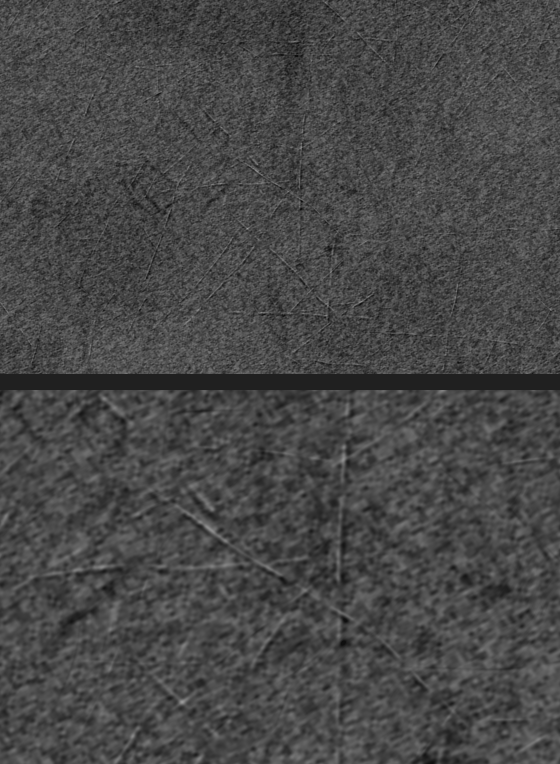
Top: the whole. Bottom: its middle third, enlarged.
Reproduce this texture procedurally as a Shadertoy shader.

```glsl
// Dark scuffed hide: charcoal sheet with fine grain, wrinkles and soft creases.
// Layered value noise gives grain and relief; looped bent strokes, each lit on
// one side and shaded on the other, give long scratches, short nicks and folds.

const vec3 BASE_GREY = vec3(0.277);

float hash(vec2 p) {
    vec3 q = fract(p.xyx * 0.1031);
    q += dot(q, q.yzx + 33.33);
    return fract((q.x + q.y) * q.z);
}

float noise(vec2 p) {
    vec2 cell = floor(p), f = fract(p);
    f = f * f * (3.0 - 2.0 * f);
    float low = mix(hash(cell), hash(cell + vec2(1, 0)), f.x);
    float high = mix(hash(cell + vec2(0, 1)), hash(cell + vec2(1, 1)), f.x);
    return mix(low, high, f.y);
}

vec2 rotate(vec2 p, float angle) {
    float c = cos(angle), s = sin(angle);
    return vec2(c * p.x + s * p.y, c * p.y - s * p.x);
}

float fbm(vec2 p) {
    float sum = 0.0, weight = 0.5;
    for (int i = 0; i < 4; i++) {
        sum += weight * noise(p);
        p = rotate(p, 0.6) * 2.1 + 7.3;
        weight *= 0.5;
    }
    return sum;
}

float bell(float d, float width) {
    return exp(-d * d / (width * width));
}

// Coordinates along and across a bent, slightly wavering stroke
vec2 strokeSpace(vec2 p, vec2 centre, float angle, float bend, float seed) {
    vec2 q = rotate(p - centre, angle);
    q.y += bend * q.x * q.x + 0.012 * (noise(vec2(q.x * 14.0, seed)) - 0.5);
    return q;
}

// Bright ridge with a shadow below it, broken up along its length
float scratch(vec2 q, float halfLength, float width, float seed) {
    float ends = 1.0 - smoothstep(0.5, 1.0, abs(q.x) / halfLength);
    float broken = smoothstep(0.2, 0.75, noise(vec2(q.x * 55.0, seed + 9.0)));
    return ends * broken * (bell(q.y, width) - 0.75 * bell(q.y + 2.2 * width, 1.3 * width));
}

// Mostly rising diagonals, some near level, a few falling or steep
float strokeAngle(float pick, float vary) {
    if (pick < 0.5) return mix(0.5, 1.15, vary);
    if (pick < 0.78) return mix(-0.1, 0.2, vary);
    if (pick < 0.9) return mix(-0.95, -0.45, vary);
    return mix(1.2, 1.65, vary);
}

float longScratches(vec2 p, float aspect, float pixel) {
    float sum = 0.0;
    for (int i = 0; i < 38; i++) {
        float seed = float(i) * 3.17 + 1.0;
        vec2 centre = vec2(hash(vec2(seed, 1)) * aspect, hash(vec2(seed, 2)));
        float angle = strokeAngle(hash(vec2(seed, 3)), hash(vec2(seed, 4)));
        float bend = 0.9 * (hash(vec2(seed, 5)) - 0.5);
        float halfLength = mix(0.1, 0.38, hash(vec2(seed, 6)));
        float width = max(mix(0.0011, 0.0024, hash(vec2(seed, 7))), 0.6 * pixel);
        vec2 q = strokeSpace(p, centre, angle, bend, seed);
        sum += scratch(q, halfLength, width, seed) * mix(0.4, 1.0, hash(vec2(seed, 8)));
    }
    return sum;
}

// One short stroke per grid cell; neighbours are visited so none is cut off
float nicks(vec2 p, float size, float pixel, float layer) {
    vec2 home = floor(p / size);
    float sum = 0.0;
    for (int y = -1; y <= 1; y++)
    for (int x = -1; x <= 1; x++) {
        vec2 cell = home + vec2(x, y);
        float seed = hash(cell + layer * 31.0) * 90.0;
        vec2 centre = (cell + vec2(hash(vec2(seed, 1)), hash(vec2(seed, 2)))) * size;
        float angle = strokeAngle(hash(vec2(seed, 3)), hash(vec2(seed, 4)));
        vec2 q = strokeSpace(p, centre, angle, 2.0 * (hash(vec2(seed, 5)) - 0.5), seed);
        float strength = hash(vec2(seed, 6)) * 1.6 - 0.6;
        sum += strength * scratch(q, size * 0.9, max(0.0012, 0.6 * pixel), seed);
    }
    return sum;
}

// Ragged dark folds gathered around one worn spot
float folds(vec2 p, vec2 spot, float spread, float layer) {
    float sum = 0.0;
    for (int i = 0; i < 7; i++) {
        float seed = float(i) * 5.3 + layer * 47.0;
        vec2 offset = vec2(hash(vec2(seed, 1)), hash(vec2(seed, 2))) - 0.5;
        float angle = mix(-1.0, 1.1, hash(vec2(seed, 3)));
        vec2 q = strokeSpace(p, spot + offset * spread, angle, 3.0 * offset.x, seed);
        float halfLength = mix(0.04, 0.13, hash(vec2(seed, 4)));
        float taper = 1.0 - smoothstep(0.2, 1.0, abs(q.x) / halfLength);
        float ragged = 0.3 + noise(p * 90.0 + seed);
        sum += taper * ragged * (bell(q.y, 0.006) - 0.5 * bell(q.y - 0.009, 0.004));
    }
    return sum;
}

void mainImage(out vec4 fragColor, in vec2 fragCoord) {
    float pixel = 1.0 / iResolution.y;
    float aspect = iResolution.x * pixel;
    vec2 p = fragCoord * pixel;
    vec2 warp = vec2(fbm(p * 4.0), fbm(p * 4.0 + 19.0)) - 0.47;

    // Cloudy wear, a faint upright seam and a lighter lower left strip
    float tone = 0.13 * (fbm(p * 3.0 + warp) - 0.47);
    float seam = (p.x - 0.545 * aspect) + 0.012 * warp.x;
    tone -= 0.04 * smoothstep(-0.16, 0.0, seam) * smoothstep(0.004, -0.004, seam)
          * smoothstep(0.3, 0.75, p.y);
    tone += 0.015 * smoothstep(0.17, 0.16, p.y + 0.02 * warp.y) * step(seam, 0.0);

    // Streaky wrinkles, lit from the upper left
    vec2 streak = rotate(p + 0.16 * warp, 0.85) * vec2(16.0, 70.0);
    float relief = fbm(streak) - fbm(streak + vec2(0.15, -0.5));
    vec2 upright = (p + 0.08 * warp) * vec2(75.0, 14.0);
    float hatch = smoothstep(0.58, 0.85, noise(upright)) * smoothstep(0.4, 0.65, fbm(p * 5.0 + 4.0));

    // Sharp grain: round specks plus short diagonal fibres
    float grain = noise(rotate(p, 0.6) * 243.0) + noise(rotate(p + 0.02 * warp, 0.4) * vec2(130.0, 285.0)) - 1.0;

    float value = tone + 0.11 * relief - 0.04 * hatch + 0.16 * grain;
    value += 0.15 * longScratches(p, aspect, pixel);
    value += 0.09 * (nicks(p, 0.085, pixel, 1.0) + nicks(p, 0.14, pixel, 2.0));
    value -= 0.09 * folds(p, vec2(0.31 * aspect, 0.58), 0.28, 1.0);
    value -= 0.07 * folds(p, vec2(0.64 * aspect, 0.42), 0.32, 2.0);

    fragColor = vec4(clamp(BASE_GREY + value, 0.06, 0.62), 1.0);
}
```
